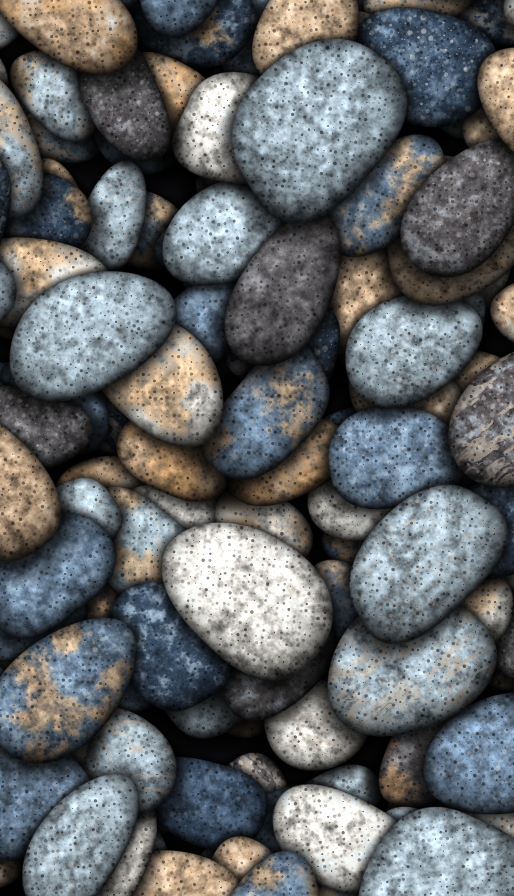
This texture is drawn by a Shadertoy shader. Its source:

```glsl
// A bed of smooth river pebbles in slate, blue-grey, cream and tan.
// Four turned grids of jittered, rounded ovals are painted from the bottom up;
// every pebble is shaded as a dome, mottled with noise, and shadows those below.

const vec3 GAP = vec3(0.04, 0.04, 0.05);
const vec3 NAVY = vec3(0.20, 0.27, 0.35);
const vec3 CHARCOAL = vec3(0.35, 0.34, 0.35);
const vec3 SLATE = vec3(0.39, 0.48, 0.57);
const vec3 BLUE_GREY = vec3(0.60, 0.67, 0.71);
const vec3 CREAM = vec3(0.90, 0.89, 0.86);
const vec3 TAN = vec3(0.74, 0.63, 0.51);
const vec3 OCHRE = vec3(0.74, 0.55, 0.34);

float hash(vec2 p) {
    return fract(sin(dot(p, vec2(127.1, 311.7))) * 43758.5453);
}

vec2 hash2(vec2 p) {
    return vec2(hash(p), hash(p + 57.3));
}

mat2 rotation(float angle) {
    float c = cos(angle), s = sin(angle);
    return mat2(c, s, -s, c);
}

float noise(vec2 p) {
    vec2 i = floor(p), f = fract(p);
    f = f * f * (3.0 - 2.0 * f);
    return mix(mix(hash(i), hash(i + vec2(1, 0)), f.x),
               mix(hash(i + vec2(0, 1)), hash(i + vec2(1, 1)), f.x), f.y);
}

float fbm(vec2 p) {
    float sum = 0.0, weight = 0.5;
    for (int i = 0; i < 3; i++) {
        sum += weight * noise(p);
        p = rotation(0.8) * p * 2.1 + 7.7;
        weight *= 0.6;
    }
    return sum / 0.98;
}

// Soft round dots, one per cell, of random size and strength
float dots(vec2 p) {
    vec2 id = floor(p);
    vec2 centre = 0.35 + 0.3 * hash2(id);
    float radius = 0.4 * hash(id + 41.0);
    return hash(id + 67.0) * (1.0 - smoothstep(radius * 0.5, radius + 0.02, length(fract(p) - centre)));
}

vec3 baseColour(float pick) {
    if (pick < 0.12) return NAVY;
    if (pick < 0.18) return CHARCOAL;
    if (pick < 0.40) return SLATE;
    if (pick < 0.61) return BLUE_GREY;
    if (pick < 0.84) return CREAM;
    return TAN;
}

// Rounded, slightly lopsided oval: 0 at the centre, 1 on the rim
float outline(vec2 q, vec2 key) {
    float power = mix(2.0, 2.9, pow(hash(key + 7.0), 2.0));
    float k = pow(dot(pow(abs(q) + 1e-4, vec2(power)), vec2(1.0)), 1.0 / power);
    float angle = atan(q.y, q.x);
    vec2 phase = 6.28 * hash2(key + 19.0);
    return k * (1.0 + 0.045 * sin(2.0 * angle + phase.x) + 0.045 * sin(3.0 * angle + phase.y));
}

// Mottling, stains, veins and fine mineral grains
vec3 mineral(vec2 q, vec2 key) {
    vec2 at = q + 3.0 * hash2(key + 23.0);
    vec3 traits = vec3(hash2(key + 29.0), hash(key + 31.0));
    vec3 colour = baseColour(hash(key + 37.0));
    float patches = fbm(at * 36.0);
    float grain = fbm(at * 115.0);
    float veins = fbm(at * vec2(22.0, 110.0) + 2.5 * patches);

    colour *= 1.03 + 0.75 * (patches - 0.5) + 1.15 * (grain - 0.5);
    float blotch = smoothstep(0.50, 0.68, 0.5 * patches + 0.5 * grain);
    colour = mix(colour, BLUE_GREY * (0.55 + 0.9 * grain), 0.6 * traits.z * blotch);
    float stain = smoothstep(0.46, 0.66, 0.6 * noise(at * 30.0 + 4.0) + 0.4 * grain);
    colour = mix(colour, OCHRE * (0.4 + 1.1 * grain), 0.6 * stain * step(0.70, traits.x));
    float vein = smoothstep(0.50, 0.64, veins) * step(0.80, traits.y);
    colour = mix(colour, mix(CREAM, TAN, patches), 0.6 * vein);
    float fleck = dots(rotation(0.5) * at * 95.0) + 0.6 * dots(rotation(1.2) * at * 170.0);
    colour = mix(colour, mix(CREAM, TAN, traits.x), clamp(0.75 * traits.y * fleck, 0.0, 0.8));
    float pit = dots(rotation(0.9) * at * 150.0 + 5.0);
    return colour * (1.0 - 0.55 * pit);
}

// Dome lit softly from the upper left, darkening towards the rim
vec3 shade(vec3 colour, vec2 slope, float k) {
    float rim = clamp(k, 0.0, 1.0);
    vec2 tilt = slope * 0.92 * pow(rim, 2.6);
    vec3 normal = vec3(tilt, sqrt(1.0 - dot(tilt, tilt)));
    vec3 light = normalize(vec3(-0.22, 0.5, 0.9));
    float diffuse = max(dot(normal, light), 0.0);
    float sheen = pow(max(dot(normal, normalize(light + vec3(0, 0, 1))), 0.0), 14.0);
    float rimShade = 1.0 - 0.5 * pow(rim, 9.0);
    return (colour * (0.24 + 0.90 * diffuse) + 0.04 * sheen) * rimShade;
}

// One layer of pebbles painted over the scene
vec3 paintLayer(vec3 scene, vec2 p, float cell, float fill, float seed, float edge) {
    mat2 turn = rotation(seed * 1.7);
    vec2 grid = turn * p / cell + seed * 17.0;
    for (int j = -1; j <= 1; j++)
    for (int i = -1; i <= 1; i++) {
        vec2 id = floor(grid) + vec2(i, j);
        vec2 key = id + seed * 31.0;
        if (hash(key) > fill) continue;
        vec2 centre = id + 0.5 + 0.42 * (hash2(key + 3.0) - 0.5);
        vec2 offset = (grid - centre) * turn * cell;
        vec2 size = hash2(key + 11.0);
        vec2 radii = cell * mix(0.50, 0.64, size.x) * vec2(1.0, mix(0.56, 0.82, size.y));
        mat2 spin = rotation(2.4 * (hash(key + 5.0) - 0.5));
        vec2 q = spin * offset;
        float k = outline(q / radii, key);
        float dist = (k - 1.0) * radii.y;

        float reach = mix(0.025, 0.010, smoothstep(-radii.y, radii.y, offset.y));
        scene *= mix(0.16, 1.0, smoothstep(-0.004, reach, dist));
        float cover = 1.0 - smoothstep(-edge, edge, dist);
        if (cover > 0.0) {
            vec2 slope = normalize((q / (radii * radii) + 1e-4) * spin);
            scene = mix(scene, shade(mineral(q, key), slope, k), cover);
        }
    }
    return scene;
}

void mainImage(out vec4 fragColor, in vec2 fragCoord) {
    vec2 p = fragCoord / iResolution.y;
    float edge = 0.7 / iResolution.y;
    vec3 scene = GAP;
    scene = paintLayer(scene, p, 0.100, 1.00, 1.0, edge);
    scene = paintLayer(scene, p, 0.118, 0.92, 2.0, edge);
    scene = paintLayer(scene, p, 0.138, 0.70, 3.0, edge);
    scene = paintLayer(scene, p, 0.168, 0.52, 4.0, edge);
    fragColor = vec4(clamp(scene, 0.0, 1.0), 1.0);
}
```
